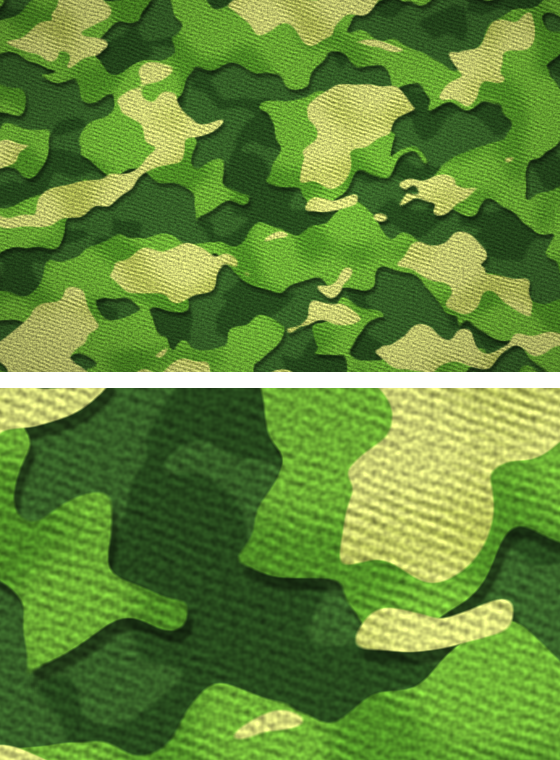
Top, the full canvas; bottom, a detail of the centre.
A Shadertoy shader for this texture:

```glsl
const vec3 TAN = vec3(0.79, 0.81, 0.45);
const vec3 TAN_SHADE = vec3(0.66, 0.70, 0.31);
const vec3 LEAF = vec3(0.42, 0.66, 0.20);
const vec3 LEAF_SHADE = vec3(0.28, 0.51, 0.13);
const vec3 FOREST = vec3(0.21, 0.37, 0.15);
const vec3 FOREST_SHADE = vec3(0.12, 0.24, 0.09);
const float TAU = 6.2832;

float hash(vec2 p) {
    vec3 q = fract(p.xyx * vec3(0.1031, 0.1030, 0.0973));
    q += dot(q, q.yzx + 33.33);
    return fract((q.x + q.y) * q.z);
}

vec2 gradientAt(vec2 cell) {
    float angle = TAU * hash(cell + 71.0);
    return vec2(cos(angle), sin(angle));
}

float gradientNoise(vec2 p) {
    vec2 i = floor(p), f = p - i;
    vec2 u = f * f * f * (f * (f * 6.0 - 15.0) + 10.0);
    vec2 e = vec2(1.0, 0.0);
    float low = mix(dot(gradientAt(i), f),
                    dot(gradientAt(i + e.xy), f - e.xy), u.x);
    float high = mix(dot(gradientAt(i + e.yx), f - e.yx),
                     dot(gradientAt(i + e.xx), f - e.xx), u.x);
    return mix(low, high, u.y);
}

// Wide blobs with a wavy outline
float blobField(vec2 p, vec2 scale, float seed) {
    vec2 wave = vec2(gradientNoise(p * 11.0 + seed),
                     gradientNoise(p * 11.0 + seed + 37.0));
    vec2 q = p + vec2(0.05, 0.065) * wave;
    q.y -= 0.12 * q.x;
    return gradientNoise(q * scale + seed)
         + 0.35 * gradientNoise(q * scale * 2.0 + seed + 19.0);
}

float darkField(vec2 p) {
    return blobField(p, vec2(4.0, 7.0), 11.0) - 0.045;
}

float tanField(vec2 p, float dark) {
    return blobField(p, vec2(3.7, 7.6), 83.0) - 0.3 * dark - 0.20;
}

float cover(float field, float softness) {
    float w = fwidth(field) * softness + 0.004;
    return smoothstep(-w, w, field);
}

// Diagonal twill: -1 in the grooves, 1 on the ridges
float twill(vec2 p, float ribsPerHeight) {
    float across = dot(p, vec2(0.34, 0.94)) + 0.006 * gradientNoise(p * 14.0);
    float phase = across * ribsPerHeight;
    float fade = 1.0 - smoothstep(0.3, 0.6, fwidth(phase));
    return sin(TAU * phase) * fade;
}

void mainImage(out vec4 fragColor, in vec2 fragCoord) {
    vec2 p = fragCoord / iResolution.y;
    vec2 uv = fragCoord / iResolution.xy;

    // Printed layers
    float darkDist = darkField(p);
    float dark = cover(darkDist, 0.9);
    float pale = cover(tanField(p, darkDist), 0.9);
    float rib = twill(p, 95.0) * (0.8 + 0.9 * gradientNoise(p * 24.0));
    float mottle = gradientNoise(p * 7.0 + 5.0);

    float leafTone = smoothstep(-0.08, 0.28, mottle - 0.05 * rib);
    float deepTone = cover(blobField(p, vec2(5.0, 8.0), 140.0) - 0.07, 2.0);
    float tanTone = smoothstep(-0.1, 0.5, mottle - 0.16 * rib);
    vec3 leaf = mix(LEAF, LEAF_SHADE, 0.85 * leafTone);
    vec3 forest = mix(FOREST, FOREST_SHADE, 0.7 * deepTone);
    vec3 color = mix(leaf, forest, dark);

    // Shadow cast on the dark cloth by the paler shapes above it
    vec2 above = p + vec2(-0.005, 0.011);
    float darkAbove = darkField(above);
    float caster = max(1.0 - cover(darkAbove, 2.5),
                       cover(tanField(above, darkAbove), 2.5));
    color *= 1.0 - 0.42 * caster * dark;
    color = mix(color, mix(TAN, TAN_SHADE, tanTone), pale);

    // Weave, fibre grain and broad folds
    float grain = gradientNoise(p * vec2(120.0, 190.0))
                + gradientNoise(p * 230.0 + 9.0);
    float folds = gradientNoise(p * vec2(2.0, 3.0) + 50.0);
    color *= 1.0 + 0.13 * rib + 0.24 * grain + 0.10 * folds;

    // Darkened corners
    vec2 fromCentre = uv - 0.5;
    color *= 1.06 - 0.55 * dot(fromCentre, fromCentre);

    fragColor = vec4(clamp(color, 0.0, 1.0), 1.0);
}
```
